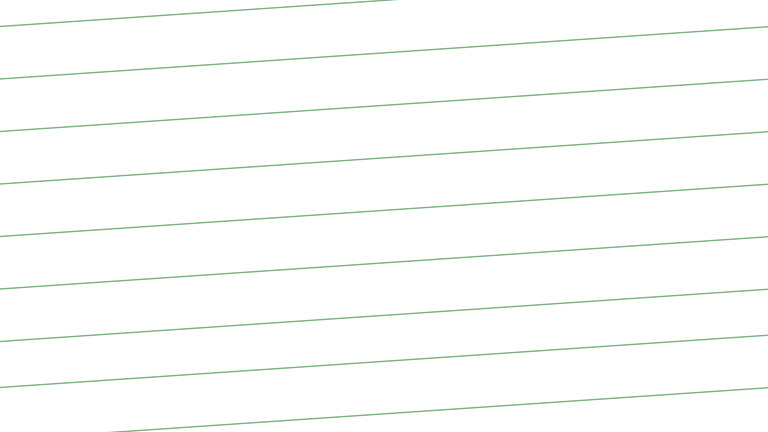
Reproduce this pattern procedurally as a WebGL 1 fragment shader.

```glsl
precision highp float;
// Thin green parallel lines rising gently to the right on a white ground.

uniform vec2 u_resolution;

// Lengths are fractions of the canvas height.
const float SLOPE = 0.068;
const float FIRST_LINE = 0.0613;    // depth of the top line at the left edge
const float LINE_SPACING = 0.12153;
const float LINES_PER_TILE = 7.0;
const float TILE_HEIGHT = 0.8356;   // slightly short, so the last gap is narrower
const float HALF_WIDTH = 0.00094;

const vec3 PAPER = vec3(1.0);
const vec3 INK = vec3(0.10, 0.46, 0.13);

// Distance to the nearest line, measured along the depth axis.
float lineDistance(float depth, float spacing, float count, float tileHeight) {
  float local = mod(depth, tileHeight);
  float index = min(floor(local / spacing + 0.5), count - 1.0);
  return min(abs(local - index * spacing), tileHeight - local);
}

// Filtered coverage of a stroke, which keeps its weight when thinner than a pixel.
float strokeCoverage(float dist, float halfWidth, float blur) {
  return smoothstep(-blur, blur, halfWidth - dist)
       + smoothstep(-blur, blur, halfWidth + dist) - 1.0;
}

void main() {
  vec2 p = gl_FragCoord.xy / u_resolution.y;
  float pixel = 1.0 / u_resolution.y;

  // Shear the canvas so that every line has a constant depth.
  float depth = 1.0 - p.y + SLOPE * p.x - FIRST_LINE;
  float dist = lineDistance(depth, LINE_SPACING, LINES_PER_TILE, TILE_HEIGHT);
  dist /= sqrt(1.0 + SLOPE * SLOPE);

  float ink = strokeCoverage(dist, HALF_WIDTH, pixel);
  gl_FragColor = vec4(mix(PAPER, INK, ink), 1.0);
}
```
